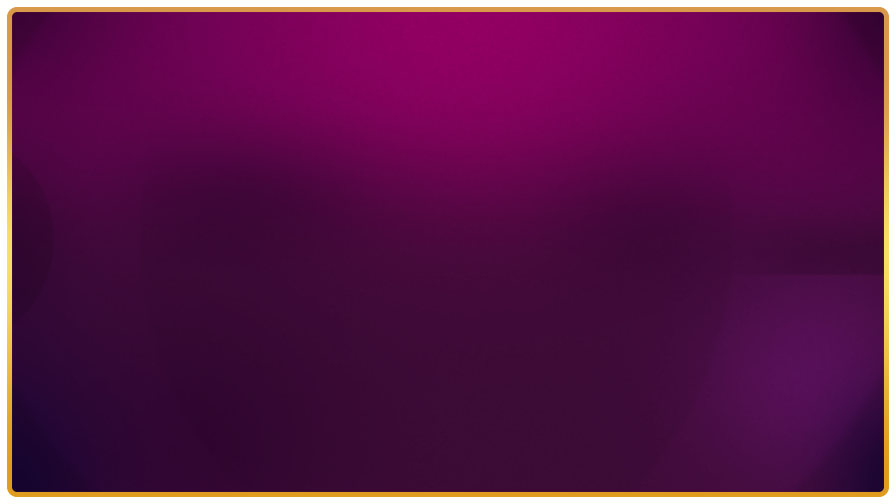
A WebGL 2 fragment shader for this background:

```glsl
#version 300 es
precision highp float;

uniform vec2 u_resolution;
out vec4 outColor;

#define FRAME_MARGIN 0.0139
#define FRAME_WIDTH 0.0100
#define FRAME_RADIUS 0.0200
#define GRAIN_AMOUNT 0.010
#define GRAIN_SCALE 220.0
#define PLUM vec3(0.245, 0.045, 0.220)
#define WINE vec3(0.400, 0.010, 0.315)
#define MAGENTA vec3(0.575, 0.000, 0.385)
#define VIOLET vec3(0.360, 0.065, 0.360)
#define NAVY vec3(0.070, 0.015, 0.200)
#define SHADOW vec3(0.180, 0.015, 0.185)

// Integer-free hash, no trigonometry
float hash(vec2 p) {
  vec3 q = fract(vec3(p.xyx) * 0.1031);
  q += dot(q, q.yzx + 33.33);
  return fract((q.x + q.y) * q.z);
}

float valueNoise(vec2 p) {
  vec2 cell = floor(p);
  vec2 f = fract(p);
  f = f * f * (3.0 - 2.0 * f);
  float low = mix(hash(cell), hash(cell + vec2(1, 0)), f.x);
  float high = mix(hash(cell + vec2(0, 1)), hash(cell + vec2(1, 1)), f.x);
  return mix(low, high, f.y);
}

// Soft elliptical light, 1 at the centre
float glow(vec2 uv, vec2 centre, vec2 radius) {
  vec2 d = (uv - centre) / radius;
  return exp(-dot(d, d));
}

// Mask of an ellipse with a slightly soft rim
float ellipse(vec2 uv, vec2 centre, vec2 radius) {
  return 1.0 - smoothstep(0.985, 1.015, length((uv - centre) / radius));
}

float roundedBox(vec2 p, vec2 halfSize, float radius) {
  vec2 q = abs(p) - halfSize + radius;
  return length(max(q, 0.0)) + min(max(q.x, q.y), 0.0) - radius;
}

vec3 backdrop(vec2 uv) {
  // Vertical blend and the main light from above
  vec3 color = mix(PLUM, WINE, smoothstep(0.48, 0.90, uv.y));
  color = mix(color, MAGENTA, glow(uv, vec2(0.52, 1.0), vec2(0.26, 0.38)));

  // Side lights
  color = mix(color, VIOLET, 0.9 * glow(uv, vec2(0.91, 0.25), vec2(0.13, 0.22)));
  color = mix(color, WINE, 0.5 * glow(uv, vec2(0.90, 0.72), vec2(0.16, 0.16)));
  color = mix(color, WINE, 0.4 * glow(uv, vec2(0.10, 0.70), vec2(0.11, 0.18)));

  // Broad shadows
  color = mix(color, SHADOW, 0.45 * glow(uv, vec2(0.27, 0.60), vec2(0.14, 0.12)));
  color = mix(color, SHADOW, 0.35 * glow(uv, vec2(0.72, 0.55), vec2(0.10, 0.13)));
  color = mix(color, SHADOW, 0.75 * glow(uv, vec2(0.22, 0.12), vec2(0.16, 0.28)));
  color = mix(color, SHADOW, 0.60 * glow(uv, vec2(0.00, 0.50), vec2(0.08, 0.20)));
  color = mix(color, SHADOW, 0.70 * glow(uv, vec2(0.00, 1.00), vec2(0.13, 0.20)));
  color = mix(color, SHADOW, 0.85 * glow(uv, vec2(1.00, 1.00), vec2(0.10, 0.25)));

  // Dark blue lower corners
  color = mix(color, NAVY, 0.90 * glow(uv, vec2(0.00, 0.00), vec2(0.12, 0.30)));
  color = mix(color, NAVY, 0.85 * glow(uv, vec2(1.01, 0.05), vec2(0.08, 0.17)));

  // Faint overlapping discs
  float innerDisc = ellipse(uv, vec2(0.487, 0.535), vec2(0.331, 0.678));
  float outerDisc = ellipse(uv, vec2(0.497, 0.550), vec2(0.525, 0.780));
  float leftDisc = ellipse(uv, vec2(-0.04, 0.525), vec2(0.100, 0.200));
  color *= 1.0 - 0.05 * innerDisc * smoothstep(0.8, 0.5, uv.y);
  color *= 1.0 - 0.10 * (1.0 - outerDisc) - 0.10 * leftDisc;

  // Dim band at the right with a crisp lower edge
  float band = smoothstep(0.452, 0.458, uv.y) * smoothstep(0.60, 0.50, uv.y);
  return color * (1.0 - 0.16 * band * smoothstep(0.79, 0.92, uv.x));
}

vec3 gold(float y) {
  vec3 lower = mix(vec3(0.88, 0.61, 0.12), vec3(0.97, 0.87, 0.40), smoothstep(0.05, 0.50, y));
  return mix(lower, vec3(0.85, 0.60, 0.29), smoothstep(0.50, 0.85, y));
}

void main() {
  vec2 uv = gl_FragCoord.xy / u_resolution;
  vec2 halfCanvas = 0.5 * vec2(u_resolution.x / u_resolution.y, 1.0);
  vec2 p = (uv - 0.5) * 2.0 * halfCanvas;
  float edge = 0.6 / u_resolution.y;

  vec3 color = backdrop(uv);
  color *= 1.0 + 4.0 * GRAIN_AMOUNT * (valueNoise(p * GRAIN_SCALE + 400.0) - 0.5);

  // Rounded gold frame on white
  float outer = roundedBox(p, halfCanvas - FRAME_MARGIN, FRAME_RADIUS);
  float inner = outer + FRAME_WIDTH;
  color = mix(color, gold(uv.y), smoothstep(-edge, edge, inner));
  color = mix(color, vec3(1.0, 1.0, 0.995), smoothstep(-edge, edge, outer));
  outColor = vec4(color, 1.0);
}
```
